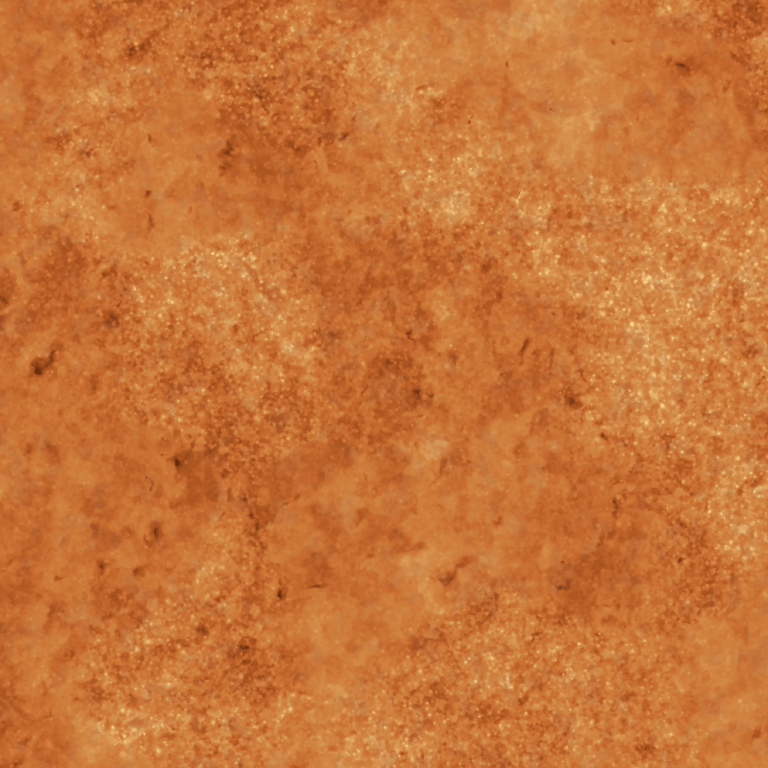
Write a Shadertoy shader that draws this texture.

```glsl
// Grainy burnt-orange crust: mottled tone, ragged brown pits and tiny pale glints.
#define BROAD_CELLS 6.0
#define STREAK_CELLS 15.0
#define MOTTLE_CELLS 42.0
#define FINE_CELLS 105.0
#define GRAIN_CELLS 225.0
#define GLINT_CELLS 150.0
#define PIT_CELLS 17.0
#define PIT_SHARE 0.42
#define PIT_DEPTH 2.7
#define GLINT_SHARE 0.34
#define GLINT_GAIN 2.6
#define TONE_BIAS -0.05

// Three random values per integer cell and seed
vec3 hash3(vec2 cell, int seed) {
    uvec3 v = uvec3(ivec3(ivec2(cell), seed)) * 1664525u + 1013904223u;
    v.x += v.y * v.z; v.y += v.z * v.x; v.z += v.x * v.y;
    v ^= v >> 16u;
    v.x += v.y * v.z; v.y += v.z * v.x; v.z += v.x * v.y;
    return vec3(v >> 8u) / 16777216.0;
}

// Smooth cellular noise, mean near 0 and deviation near 1
float cellNoise(vec2 p, int seed) {
    vec2 base = floor(p);
    float sum = 0.0, total = 0.0;
    for (int y = -1; y <= 1; y++)
    for (int x = -1; x <= 1; x++) {
        vec2 cell = base + vec2(x, y);
        vec3 rnd = hash3(cell, seed);
        vec2 d = p - cell - rnd.xy;
        float weight = exp(-8.0 * dot(d, d));
        sum += weight * (rnd.z - 0.5);
        total += weight;
    }
    return 4.3 * sum / total;
}

// Scattered pale points of uneven size and brightness
float glints(vec2 p, float share, int seed) {
    vec2 base = floor(p);
    float light = 0.0;
    for (int y = -1; y <= 1; y++)
    for (int x = -1; x <= 1; x++) {
        vec2 cell = base + vec2(x, y);
        vec3 rnd = hash3(cell, seed);
        vec3 kind = hash3(cell, seed + 1);
        vec2 d = (p - cell - rnd.xy) / mix(0.22, 0.42, kind.x);
        float on = step(rnd.z, share) * mix(0.3, 1.0, kind.y * kind.y);
        light = max(light, on * exp(-dot(d, d)));
    }
    return light;
}

// Soft elongated spots, gathered in clusters and leaning along an angle
float pits(vec2 p, float share, float lean, int seed) {
    vec2 base = floor(p);
    float depth = 0.0;
    for (int y = -1; y <= 1; y++)
    for (int x = -1; x <= 1; x++) {
        vec2 cell = base + vec2(x, y);
        vec3 rnd = hash3(cell, seed);
        vec3 kind = hash3(cell, seed + 1);
        float cluster = cellNoise(cell * 0.28, seed + 2);
        float on = step(rnd.z, share * (0.75 + 0.5 * cluster));
        float angle = lean + (kind.x - 0.5) * 1.2;
        vec2 along = vec2(cos(angle), sin(angle));
        vec2 d = p - cell - rnd.xy;
        d = vec2(dot(d, along), 1.6 * dot(d, vec2(-along.y, along.x)));
        float reach = length(d) / mix(0.28, 0.62, kind.y);
        depth = max(depth, on * mix(0.45, 1.0, kind.z) * (1.0 - smoothstep(0.0, 1.0, reach)));
    }
    return depth;
}

// Tone to colour, from deep brown through orange to pale gold
vec3 crustColor(float tone) {
    vec3 color = mix(vec3(0.38, 0.16, 0.05), vec3(0.69, 0.34, 0.13), smoothstep(-4.6, -1.7, tone));
    color = mix(color, vec3(0.77, 0.41, 0.18), clamp((tone + 1.8) / 0.95, 0.0, 1.0));
    color = mix(color, vec3(0.80, 0.47, 0.22), clamp((tone + 0.85) / 0.85, 0.0, 1.0));
    color = mix(color, vec3(0.82, 0.52, 0.26), clamp(tone / 0.85, 0.0, 1.0));
    color = mix(color, vec3(0.85, 0.59, 0.33), clamp((tone - 0.85) / 0.9, 0.0, 1.0));
    return mix(color, vec3(0.97, 0.81, 0.53), clamp((tone - 1.75) / 2.2, 0.0, 1.0));
}

void mainImage(out vec4 fragColor, in vec2 fragCoord) {
    vec2 uv = fragCoord / iResolution.y;

    // Regions: streak direction and crisp or blurred grain
    float diagonal = smoothstep(-0.8, 0.8, cellNoise(uv * 2.5, 1) + 2.0 * (0.5 - uv.y));
    float crisp = smoothstep(-1.1, 0.5, cellNoise(uv * 5.0 + 3.0, 2));

    // Layered mottling
    vec2 warp = vec2(cellNoise(uv * 30.0, 3), cellNoise(uv * 30.0, 4));
    vec2 bent = uv + 0.005 * warp;
    float upright = cellNoise(bent * vec2(1.3, 0.65) * STREAK_CELLS, 5);
    vec2 tilted = mat2(0.92, -0.39, 0.39, 0.92) * bent;
    float slanted = cellNoise(tilted * vec2(0.65, 1.3) * STREAK_CELLS, 6);
    float mottle = cellNoise(bent * MOTTLE_CELLS, 7);
    float fine = cellNoise(uv * FINE_CELLS, 8);
    float grain = cellNoise(uv * GRAIN_CELLS, 9);
    float tone = TONE_BIAS + 0.38 * cellNoise(bent * BROAD_CELLS, 10);
    tone += 0.38 * mix(upright, slanted, diagonal) + 0.32 * mottle;
    tone += mix(0.2, 0.4, crisp) * fine + mix(0.16, 0.45, crisp) * grain;

    // Ragged pits in two sizes
    float lean = mix(1.45, 0.45, diagonal);
    vec2 ragged = bent + 0.0025 * vec2(fine, cellNoise(uv * FINE_CELLS, 11));
    float pit = pits(ragged * PIT_CELLS, PIT_SHARE, lean, 20);
    pit = max(pit, 0.8 * pits(ragged * PIT_CELLS * 2.1, PIT_SHARE * 0.6, lean, 30));
    float hollow = pit * clamp(1.0 + 0.3 * mottle + 0.3 * fine, 0.2, 1.8);
    tone -= PIT_DEPTH * hollow;

    // Glints, denser on crisp ground and around pits
    float rim = smoothstep(0.02, 0.25, pit);
    float share = GLINT_SHARE * (0.35 + 0.65 * crisp + 0.35 * rim);
    float light = glints(uv * GLINT_CELLS, share, 40);
    light = max(light, 1.1 * glints(uv * GLINT_CELLS * 0.6, share * 0.22, 50));
    tone += GLINT_GAIN * light * mix(0.5, 1.0, crisp) * (1.0 + 0.4 * rim);

    // Slight dusty shift in hue
    vec3 color = crustColor(tone);
    float dust = smoothstep(0.5, 1.8, cellNoise(uv * 60.0, 60));
    color += dust * vec3(-0.02, 0.0, 0.02);
    fragColor = vec4(clamp(color, 0.0, 1.0), 1.0);
}
```
